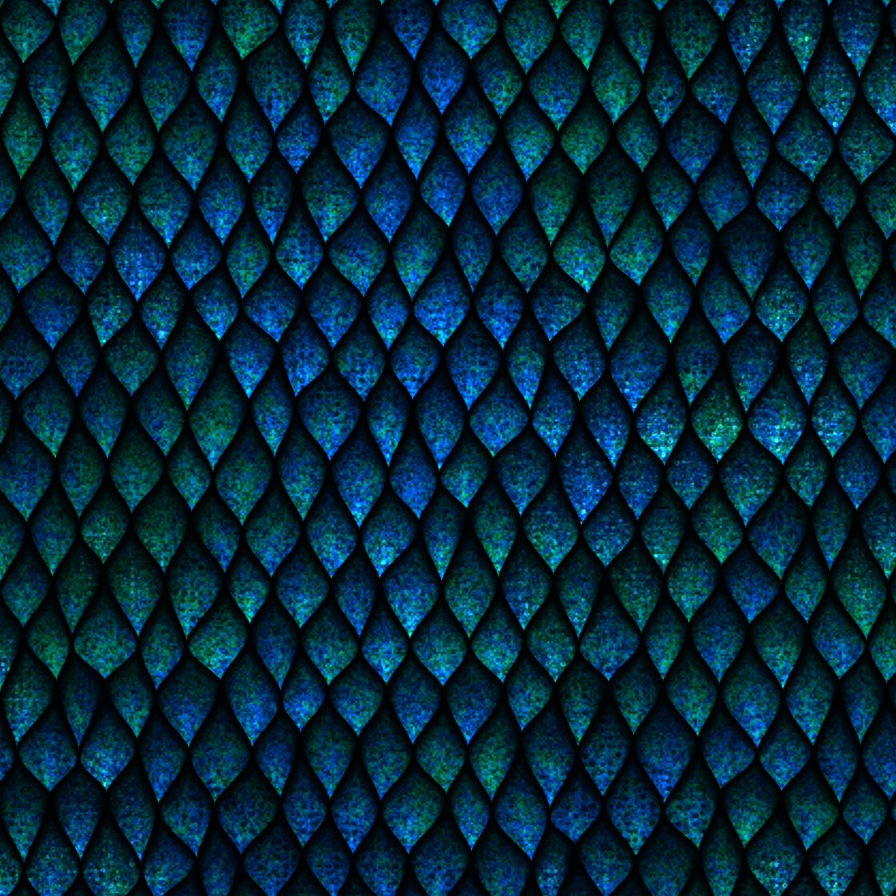
Write a three.js fragment shader that draws this pattern.

```glsl
// Overlapping reptile scales, 16 across and 8 down in two staggered sets.
// Jittered lattice joints are linked by ogee curves; each scale is the cell between
// four joints, shaded from a bright lower tip to a dark, shadowed neck.
varying vec2 vUv;

float hash(vec2 p) {
  vec3 q = fract(p.xyx * vec3(0.1031, 0.1030, 0.0973));
  q += dot(q, q.yzx + 33.33);
  return fract((q.x + q.y) * q.z);
}

float noise(vec2 p) {
  vec2 i = floor(p), f = fract(p);
  f = f * f * (3.0 - 2.0 * f);
  return mix(mix(hash(i), hash(i + vec2(1.0, 0.0)), f.x),
             mix(hash(i + vec2(0.0, 1.0)), hash(i + vec2(1.0, 1.0)), f.x), f.y);
}

// Round spots of random size, one at most in each unit square
float spots(vec2 p) {
  vec2 i = floor(p);
  vec2 center = 0.35 + 0.3 * vec2(hash(i + 5.0), hash(i + 47.0));
  float radius = 0.42 * hash(i + 83.0);
  return 1.0 - smoothstep(radius - 0.15, radius + 0.1, length(p - i - center));
}

// Meeting point of four scales, in units of one scale
vec2 joint(vec2 q) {
  vec2 jitter = vec2(hash(q + 71.3), hash(q + 139.7)) - 0.5;
  return 0.5 * q + jitter * vec2(0.26, 0.20);
}

// Horizontal position of the ogee edge rising from a to b
float edgeX(vec2 a, vec2 b, float y) {
  float t = clamp((y - a.y) / (b.y - a.y), 0.0, 1.0);
  float bend = 0.5 + 0.7 * hash(a * 37.0 + b * 11.0 + 200.0);
  float s = mix(t, t * t * (3.0 - 2.0 * t), bend);
  return mix(a.x, b.x, s + 0.06 * sin(3.14159 * t));
}

void main() {
  vec2 p = vUv * vec2(16.0, 8.0) + vec2(0.1, 0.18);

  // Find the scale holding this point: side distances, height and identity
  float best = -1.0, leftGap = 0.0, rightGap = 0.0, height = 0.0;
  vec2 id = vec2(0.0);
  for (int j = -2; j <= 1; j++) {
    for (int i = -1; i <= 1; i++) {
      float row = floor(p.y * 2.0) + float(j);
      float odd = mod(row, 2.0);
      vec2 q = vec2(2.0 * (floor(p.x - 0.5 * odd + 0.5) + float(i)) + odd, row);
      vec2 tip = joint(q), top = joint(q + vec2(0.0, 2.0));
      vec2 left = joint(q + vec2(-1.0, 1.0)), right = joint(q + vec2(1.0, 1.0));
      if (p.y < tip.y || p.y > top.y) continue;
      float xl = p.y < left.y ? edgeX(tip, left, p.y) : edgeX(left, top, p.y);
      float xr = p.y < right.y ? edgeX(tip, right, p.y) : edgeX(right, top, p.y);
      float gap = min(p.x - xl, xr - p.x);
      if (gap > best) {
        best = gap;
        leftGap = p.x - xl;
        rightGap = xr - p.x;
        height = (p.y - tip.y) / (top.y - tip.y);
        id = q;
      }
    }
  }

  // Crisp rim below, broader shadow cast by the scales above
  float shadow = mix(0.06, 0.26, smoothstep(0.25, 0.6, height));
  float rim = smoothstep(-0.02, shadow, leftGap) * smoothstep(-0.02, shadow, rightGap);
  rim *= smoothstep(0.012, 0.05, best);
  float light = mix(1.12, 0.22, smoothstep(0.05, 0.78, height));
  float across = (leftGap - rightGap) / max(leftGap + rightGap, 0.05);
  light *= 0.78 + 0.34 * exp(-5.0 * across * across);

  // Broad glow near the middle, slightly uneven from scale to scale
  vec2 glow = (vUv - vec2(0.46, 0.66)) * vec2(1.5, 1.1);
  light *= 0.74 + 0.3 * exp(-5.0 * dot(glow, glow));
  light *= 0.88 + 0.24 * hash(id + 17.0);
  light *= 0.88 + 0.24 * noise(vUv * 7.0 + 40.0);

  // Fine grain in brightness and in hue
  float grain = 0.4 * noise(vUv * 210.0) + 0.6 * noise(vUv * 420.0 + 9.0);
  light *= 0.2 + 1.6 * grain;
  float hue = 0.2 * noise(vUv * 6.0 + 5.0) + 0.12 * hash(id + 53.0)
            + 0.24 * noise(vUv * 40.0) + 0.44 * noise(vUv * 250.0 + 31.0);
  vec3 color = mix(vec3(0.01, 0.31, 0.74), vec3(0.01, 0.48, 0.60), smoothstep(0.34, 0.52, hue));
  color = mix(color, vec3(0.01, 0.54, 0.36), smoothstep(0.52, 0.72, hue));

  // Worn patches: pale flecks, short scratches and small dark pits
  float worn = smoothstep(0.52, 0.75, noise(vUv * 8.0 + 90.0));
  worn *= 0.3 + 0.7 * smoothstep(0.05, 0.35, abs(vUv.x - 0.42));
  float scratches = smoothstep(0.65, 0.9, noise(vUv * vec2(60.0, 260.0)));
  float flecks = spots(vUv * 125.0) * hash(floor(vUv * 125.0) + 19.0);
  color += worn * (flecks + 0.4 * scratches) * vec3(0.20, 0.50, 0.52);
  float pitted = smoothstep(0.6, 0.75, noise(vUv * 9.0 + 150.0));
  color *= 1.0 - 0.55 * pitted * spots(vUv * 105.0 + 60.0);

  gl_FragColor = vec4(vec3(0.0, 0.006, 0.01) + color * light * rim, 1.0);
}
```
